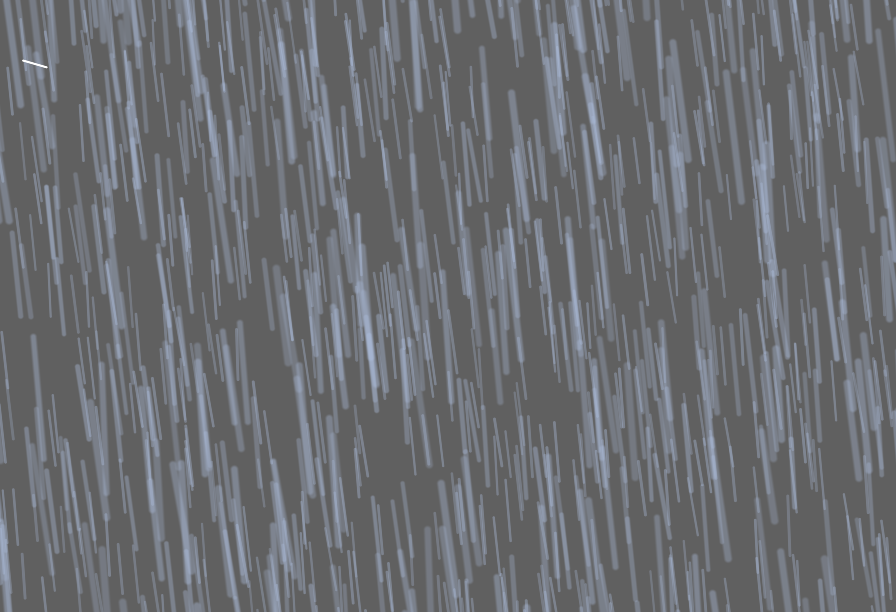
Give the GLSL for this pattern, as a Shadertoy shader.

```glsl
// Slanted rain over flat grey: three depth layers of translucent streaks.
// Each layer is a grid whose cells hold a random number of soft segments;
// nearer layers are larger, wider and more blurred. One bright dash on top.

vec4 hash4(vec3 seed) {
    vec4 p = fract(seed.xyzx * vec4(0.1031, 0.1030, 0.0973, 0.1099));
    p += dot(p, p.wzxy + 33.33);
    return fract((p.xxyz + p.yzzw) * p.zywx);
}

float segmentDistance(vec2 p, vec2 a, vec2 b) {
    vec2 ap = p - a, ab = b - a;
    return length(ap - ab * clamp(dot(ap, ab) / dot(ab, ab), 0.0, 1.0));
}

// Coverage of a stroke with the given half width and edge softness
float stroke(float dist, float halfWidth, float blur) {
    return 1.0 - smoothstep(halfWidth - 0.5 * blur, halfWidth + 0.5 * blur, dist);
}

// Share of the background still visible through one layer of rain
float rainLayer(vec2 p, float nearness, float pixel) {
    float size = 1.0 + nearness;
    vec2 cellSize = vec2(0.048, 0.12) * size;
    vec2 home = floor(p / cellSize);
    float clearness = 1.0;

    for (int j = -1; j <= 1; j++)
    for (int i = -1; i <= 1; i++)
    for (int k = 0; k < 5; k++) {
        vec2 cell = home + vec2(i, j);
        vec3 seed = vec3(cell + 71.0, float(k) * 13.7 + nearness * 91.0 + 5.0);
        vec4 place = hash4(seed);
        if (place.z > 0.4) continue;
        vec4 shape = hash4(seed + 37.3);

        // Upper end leans left, by a slightly different slope each time
        vec2 center = (cell + place.xy) * cellSize;
        float slope = mix(0.03, 0.19, 0.5 * (shape.x + shape.y));
        float halfLength = size * mix(0.036, 0.053, shape.z);
        vec2 reach = normalize(vec2(-slope, 1.0)) * halfLength;

        float halfWidth = mix(0.0021, 0.0052, nearness) * mix(0.85, 1.15, place.w);
        float blur = max(mix(0.0018, 0.0055, nearness), pixel);
        float dist = segmentDistance(p, center - reach, center + reach);
        float opacity = mix(0.24, 0.37, shape.w);
        clearness *= 1.0 - opacity * stroke(dist, halfWidth, blur);
    }
    return clearness;
}

void mainImage(out vec4 fragColor, in vec2 fragCoord) {
    vec2 p = fragCoord / iResolution.y;
    float pixel = 1.0 / iResolution.y;
    vec3 greySky = vec3(0.378);
    vec3 rainBlue = vec3(0.70, 0.77, 0.90);

    // Stack the layers from far to near
    float clearness = 1.0;
    for (int layer = 0; layer < 3; layer++)
        clearness *= rainLayer(p, float(layer) * 0.5, pixel);
    vec3 color = mix(rainBlue, greySky, clearness);

    // Short bright dash in the upper left corner
    float dash = segmentDistance(p, vec2(0.038, 0.901), vec2(0.076, 0.890));
    color = mix(color, vec3(1.0), stroke(dash, 0.0017, max(0.0015, pixel)));

    fragColor = vec4(color, 1.0);
}
```
